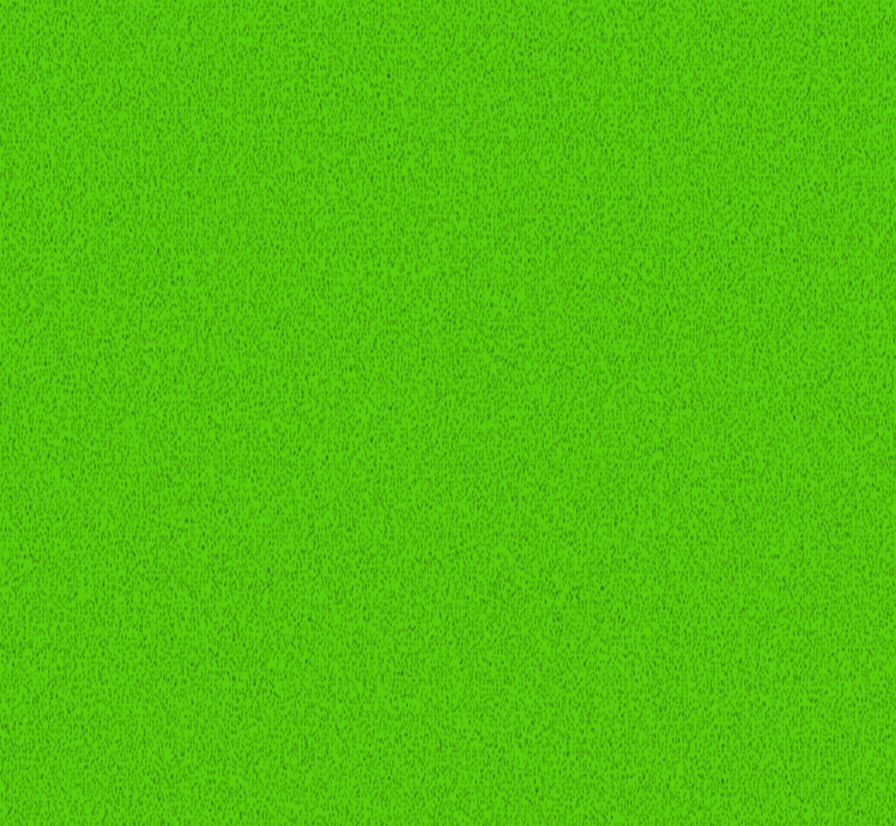
Give the GLSL for this texture, as a Shadertoy shader.

```glsl
const vec3 LEAF_GREEN = vec3(0.355, 0.82, 0.038);
const vec3 BLADE_DARK = vec3(0.13, 0.36, 0.05);

// All lengths are fractions of the canvas height.
const vec2 CELL_SIZE = vec2(1.0 / 240.0, 1.0 / 184.0);
const float ROWS_PER_BAND = 8.0;
const float BLADE_WIDTH = 0.0008;
const float EDGE_SOFTNESS = 0.0029;

// Integer hash: three random values in 0..1 per cell and seed
vec3 hash3(vec2 cell, float seed) {
    uvec3 v = uvec3(ivec3(vec3(cell, seed)) + 4096);
    v = v * 1664525u + 1013904223u;
    v.x += v.y * v.z; v.y += v.z * v.x; v.z += v.x * v.y;
    v ^= v >> 16u;
    v.x += v.y * v.z; v.y += v.z * v.x; v.z += v.x * v.y;
    return vec3(v >> 8u) / 16777216.0;
}

float valueNoise(vec2 p, float seed) {
    vec2 cell = floor(p);
    vec2 t = smoothstep(0.0, 1.0, p - cell);
    float low = mix(hash3(cell, seed).x, hash3(cell + vec2(1, 0), seed).x, t.x);
    float high = mix(hash3(cell + vec2(0, 1), seed).x, hash3(cell + vec2(1, 1), seed).x, t.x);
    return mix(low, high, t.y);
}

// Share of a square footprint covered by an upright box
float boxCoverage(vec2 p, vec2 size, float footprint) {
    vec2 overlap = min(p + 0.5 * footprint, 0.5 * size) - max(p - 0.5 * footprint, -0.5 * size);
    overlap = max(overlap, 0.0) / footprint;
    return overlap.x * overlap.y;
}

// One slightly leaning blade per cell; every band row is a little more aligned
float bladeInCell(vec2 p, vec2 cell, float footprint) {
    vec3 place = hash3(cell, 1.0);
    vec3 shape = hash3(cell, 2.0);
    float band = 1.0 - step(0.5, mod(cell.y, ROWS_PER_BAND));
    float present = step(place.z, mix(0.88, 0.95, band));
    vec2 jitter = (place.xy - 0.5) * vec2(0.8, mix(0.75, 0.45, band));
    vec2 offset = p - (cell + 0.5 + jitter) * CELL_SIZE;
    offset.x -= offset.y * (shape.x - 0.4) * 0.2;
    float bladeLength = mix(0.0032, 0.0050, shape.y);
    float strength = mix(0.6, 1.4, shape.z);
    return present * strength * boxCoverage(offset, vec2(BLADE_WIDTH, bladeLength), footprint);
}

float bladeField(vec2 p, float footprint) {
    vec2 home = floor(p / CELL_SIZE);
    float shade = 0.0;
    for (int y = -1; y <= 1; y++) {
        for (int x = -1; x <= 1; x++) {
            shade += bladeInCell(p, home + vec2(x, y), footprint);
        }
    }
    return shade;
}

void mainImage(out vec4 fragColor, in vec2 fragCoord) {
    vec2 p = fragCoord / iResolution.y;
    float footprint = max(EDGE_SOFTNESS, 1.0 / iResolution.y);

    // Dark blades over a faint uneven ground
    float ground = 0.03 * valueNoise(p * vec2(400.0, 260.0), 3.0);
    float shade = clamp(ground + bladeField(p, footprint), 0.0, 1.0);

    fragColor = vec4(mix(LEAF_GREEN, BLADE_DARK, shade), 1.0);
}
```
